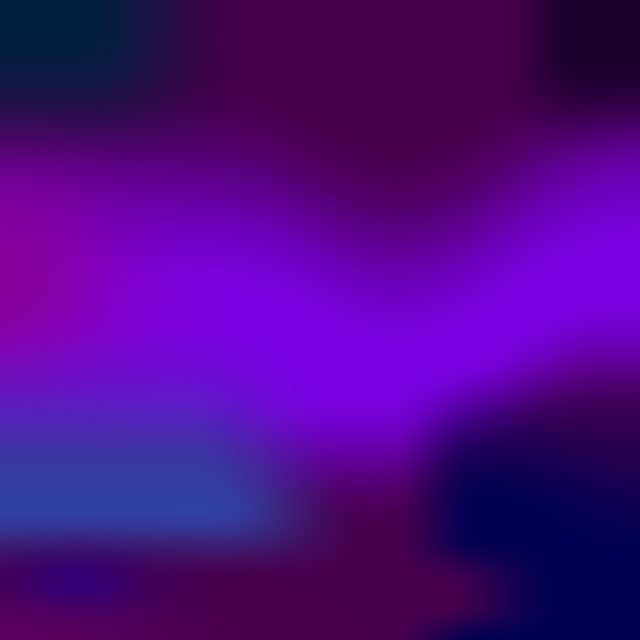
This background is drawn by a Shadertoy shader. Its source:

```glsl
// Soft blurred gradient: a violet wave between plum, teal, slate blue and navy.

const vec3 PLUM    = vec3(0.28, 0.00, 0.30);
const vec3 VIOLET  = vec3(0.48, 0.00, 0.88);
const vec3 MAGENTA = vec3(0.53, 0.00, 0.60);
const vec3 SLATE   = vec3(0.19, 0.26, 0.64);
const vec3 INDIGO  = vec3(0.18, 0.00, 0.49);
const vec3 NAVY    = vec3(0.00, 0.00, 0.33);
const vec3 TEAL    = vec3(0.00, 0.12, 0.24);
const vec3 SHADOW  = vec3(0.10, 0.00, 0.17);

// Rises from 0 to 1 across an edge of the given half width.
float rise(float x, float edge, float halfWidth) {
    return smoothstep(edge - halfWidth, edge + halfWidth, x);
}

float fall(float x, float edge, float halfWidth) {
    return 1.0 - rise(x, edge, halfWidth);
}

// Elliptical glow with a Gaussian falloff.
float glow(vec2 p, vec2 center, vec2 radius) {
    vec2 q = (p - center) / radius;
    return exp(-dot(q, q));
}

// Violet wave: dips in the middle and climbs to the right.
float waveMask(vec2 p) {
    float dip = (p.x - 0.62) / 0.17;
    float top = 0.71 - 0.10 * exp(-dip * dip) + 0.06 * smoothstep(0.72, 1.0, p.x);
    float bottom = 0.28 + 0.15 * smoothstep(0.58, 0.95, p.x);
    return fall(p.y, top, 0.17) * rise(p.y, bottom, 0.11);
}

// Slate cloud at the lower left, with a slanted right side.
float slateMask(vec2 p) {
    float side = fall(p.x + 0.3 * (p.y - 0.2), 0.45, 0.12);
    return side * rise(p.y, 0.15, 0.06) * fall(p.y, 0.35, 0.16);
}

// Navy mass at the lower right, cut by a plum tongue near the floor.
float navyMask(vec2 p) {
    float mass = rise(p.x, 0.68, 0.07) * fall(p.y, 0.32, 0.12);
    float tongue = fall(p.x, 0.78, 0.10)
                 * rise(p.y, 0.025, 0.03) * fall(p.y, 0.125, 0.04);
    return mass * (1.0 - tongue);
}

vec3 background(vec2 p) {
    vec3 color = mix(PLUM, VIOLET, waveMask(p));

    // Left side and floor
    color = mix(color, MAGENTA, glow(p, vec2(0.0, 0.57), vec2(0.18, 0.17)));
    color = mix(color, SLATE, slateMask(p));
    color = mix(color, INDIGO, 0.9 * glow(p, vec2(0.12, 0.085), vec2(0.11, 0.055)));
    color = mix(color, vec3(0.36, 0.0, 0.37), glow(p, vec2(0.0), vec2(0.25, 0.06)));

    // Right side
    color = mix(color, NAVY, navyMask(p));
    color = mix(color, PLUM, 0.35 * glow(p, vec2(1.0, 0.29), vec2(0.13, 0.10)));

    // Dark upper corners
    color = mix(color, TEAL, fall(p.x, 0.26, 0.14) * rise(p.y, 0.83, 0.12));
    color = mix(color, SHADOW, rise(p.x, 0.84, 0.07) * rise(p.y, 0.83, 0.09));
    return color;
}

void mainImage(out vec4 fragColor, in vec2 fragCoord) {
    vec2 uv = fragCoord / iResolution.xy;
    fragColor = vec4(background(uv), 1.0);
}
```
